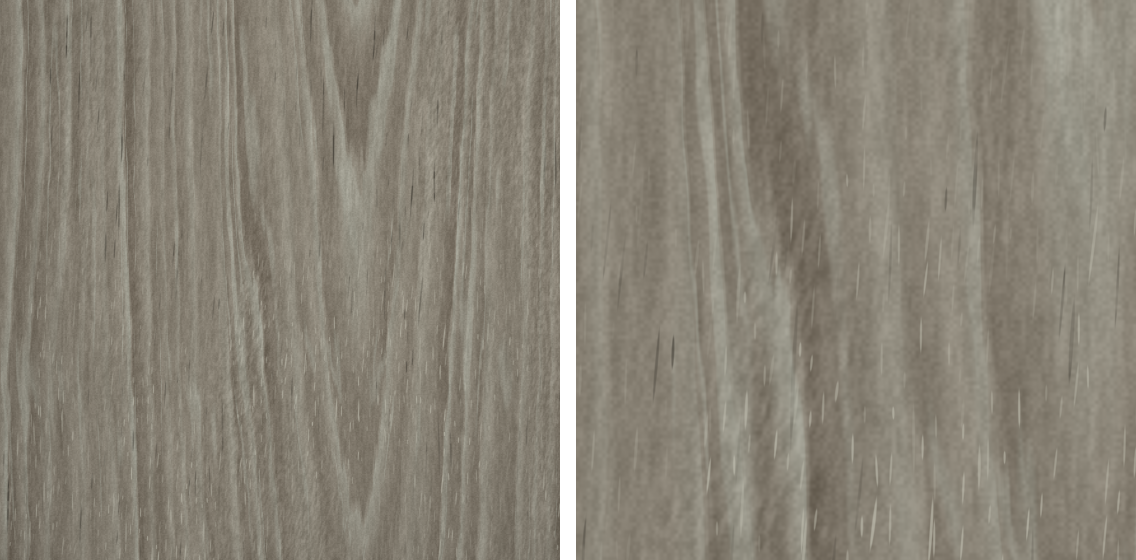
Left: the whole. Right: its middle third, enlarged.
A Shadertoy shader for this texture:

```glsl
const vec3 BROWN = vec3(0.440, 0.408, 0.360);
const vec3 TAUPE = vec3(0.552, 0.530, 0.480);
const vec3 SAGE = vec3(0.610, 0.612, 0.565);
const vec3 CHALK = vec3(0.74, 0.735, 0.68);
const vec3 SOOT = vec3(0.24, 0.225, 0.195);

float hash(vec2 p) {
    vec3 q = fract(p.xyx * vec3(0.1031, 0.1030, 0.0973));
    q += dot(q, q.yzx + 33.33);
    return fract((q.x + q.y) * q.z);
}

float noise(vec2 p) {
    vec2 cell = floor(p), f = fract(p);
    f = f * f * (3.0 - 2.0 * f);
    float low = mix(hash(cell), hash(cell + vec2(1, 0)), f.x);
    float high = mix(hash(cell + vec2(0, 1)), hash(cell + vec2(1, 1)), f.x);
    return mix(low, high, f.y);
}

float fbm(vec2 p) {
    float sum = 0.0, weight = 0.5;
    for (int i = 0; i < 4; i++) {
        sum += weight * noise(p);
        p = p * 2.03 + 17.3;
        weight *= 0.5;
    }
    return sum / 0.9375;
}

// Thin bright lines where the noise crosses its middle value
float ridge(vec2 p, float threshold) {
    float crest = 1.0 - abs(2.0 * noise(p) - 1.0);
    return smoothstep(threshold, 1.0, crest);
}

// Growth ring coordinate: downward arches at the centre, straight grain outside
float ringField(vec2 p, float centre, float roundness, float rise) {
    float dx = p.x - centre;
    float arch = sqrt(dx * dx + roundness * roundness);
    return arch - rise * p.y * exp(-12.0 * dx * dx);
}

// Narrow tongue of grain that ends inside the board
float tongue(vec2 p, vec2 tip, float width) {
    float across = (p.x - tip.x) / width;
    return exp(-across * across) * smoothstep(-0.2, 0.3, p.y - tip.y);
}

// Dark amount (x) slowly builds through a ring; a pale rim (y) follows its crisp end
vec2 growthRing(float s) {
    float saw = fract(s);
    float strength = mix(0.25, 1.0, hash(vec2(floor(s), 4.0)));
    float before = mix(0.25, 1.0, hash(vec2(floor(s) - 1.0, 4.0)));
    float dark = strength * smoothstep(0.15, 0.75, saw) * (1.0 - smoothstep(0.9, 1.0, saw));
    float rim = before * smoothstep(0.0, 0.06, saw) * (1.0 - smoothstep(0.08, 0.4, saw));
    return vec2(dark, rim);
}

// One straight tapered sliver per grid cell, present with the given chance
float slivers(vec2 p, vec2 cells, float chance, float width, float lean, float pixel, float seed) {
    p.x -= lean * p.y;
    vec2 grid = p * cells;
    float column = floor(grid.x);
    grid.y += 7.0 * hash(vec2(column, seed));
    vec2 id = vec2(column, floor(grid.y)) + seed;
    vec2 local = fract(grid) - 0.5;
    float halfLength = mix(0.12, 0.48, hash(id + 11.7));
    float along = local.y / halfLength;
    float tilt = 0.5 * (hash(id + 37.3) - 0.5) * local.y;
    float offset = 0.4 * (hash(id + 23.1) - 0.5) + tilt;
    float reach = width * max(0.0, 1.0 - along * along);
    float edge = abs(local.x - offset) / cells.x - reach;
    float body = 1.0 - smoothstep(-0.8 * pixel, 1.0 * pixel, edge);
    float strength = mix(0.25, 1.0, hash(id + 5.9));
    float fade = smoothstep(1.0, 0.6, abs(along));
    return body * strength * step(hash(id), chance) * fade;
}

void mainImage(out vec4 fragColor, in vec2 fragCoord) {
    vec2 p = fragCoord / iResolution.xy;
    float pixel = 1.0 / iResolution.y;

    // Gently bent grain with a fibrous, ragged edge
    vec2 bent = p;
    bent.x += 0.022 * (fbm(vec2(p.x * 4.0, p.y * 2.5)) - 0.5);
    float fibre = fbm(vec2(bent.x * 90.0, p.y * 9.0));
    float fray = noise(vec2(bent.x * 190.0, p.y * 18.0)) - 0.5;
    float ring = ringField(bent, 0.64, 0.065, 0.1);
    ring -= 0.035 * tongue(bent, vec2(0.43, 0.38), 0.033);
    ring += 0.007 * (fibre - 0.5) + 0.004 * fray;

    // Crisp rings over softer bands
    float drift = noise(vec2(ring * 14.0, p.y * 1.2));
    vec2 growth = growthRing(ring * 25.0 + 1.3 * drift + 20.0);
    float soft = noise(vec2(ring * 62.0 + 9.0, p.y * 1.5));
    float dark = clamp(0.72 * growth.x + 0.55 * soft - 0.06, 0.0, 1.0);
    vec3 color = mix(TAUPE, BROWN, dark);
    color = mix(color, SAGE, growth.y * (0.25 + 0.7 * fibre));

    // Pale hairlines that break up along their length
    float broken = smoothstep(0.4, 0.7, noise(vec2(bent.x * 60.0, p.y * 9.0 + 8.0)));
    float paleLine = ridge(vec2(ring * 70.0 + 55.0, p.y * 1.5), 0.8);
    color = mix(color, SAGE, 0.5 * paleLine * broken);

    // Short fibres, slanted shimmer and grit
    float hair = noise(vec2(bent.x * 290.0, p.y * 55.0)) - 0.5;
    vec2 slanted = vec2(p.x - 0.35 * p.y, p.y);
    float shimmer = noise(slanted * vec2(290.0, 120.0)) - 0.5;
    float grit = noise(p * 440.0) - 0.5;
    float silky = smoothstep(0.4, 0.7, fbm(p * vec2(9.0, 2.5) + 3.0));
    color += 0.075 * (fibre - 0.5) + 0.05 * hair;
    color += (0.02 + 0.05 * silky) * shimmer + 0.045 * grit;

    // Chalky pores gather low, sooty cracks gather high
    float patches = smoothstep(0.35, 0.65, fbm(p * vec2(13.0, 3.0) + 60.0));
    float low = mix(1.0, 0.25, smoothstep(0.25, 0.8, p.y));
    float chalk = slivers(bent, vec2(120.0, 30.0), 0.4, 0.0006, 0.04, pixel, 3.0);
    chalk = max(chalk, slivers(bent, vec2(80.0, 17.0), 0.3, 0.0008, 0.07, pixel, 71.0));
    color = mix(color, CHALK, 0.75 * chalk * low * (0.3 + 0.7 * patches));
    float cracks = smoothstep(0.35, 0.6, fbm(p * vec2(8.0, 2.0) + 140.0));
    float soot = slivers(bent, vec2(48.0, 8.0), 0.17, 0.0011, 0.03, pixel, 131.0);
    soot = max(soot, 0.8 * slivers(bent, vec2(95.0, 16.0), 0.14, 0.0007, 0.06, pixel, 191.0));
    float chipped = 0.45 + 0.55 * smoothstep(0.3, 0.6, noise(vec2(p.x * 30.0, p.y * 80.0)));
    color = mix(color, SOOT, 0.85 * soot * chipped * (0.25 + 0.75 * cracks));

    // Uneven light, brightest above the centre
    vec2 fromGlow = (p - vec2(0.58, 0.72)) * vec2(1.0, 0.8);
    float light = 1.065 - 0.25 * dot(fromGlow, fromGlow);
    light += 0.05 * (fbm(p * vec2(4.0, 2.0) + 90.0) - 0.5);
    fragColor = vec4(clamp(color * light, 0.0, 1.0), 1.0);
}
```
